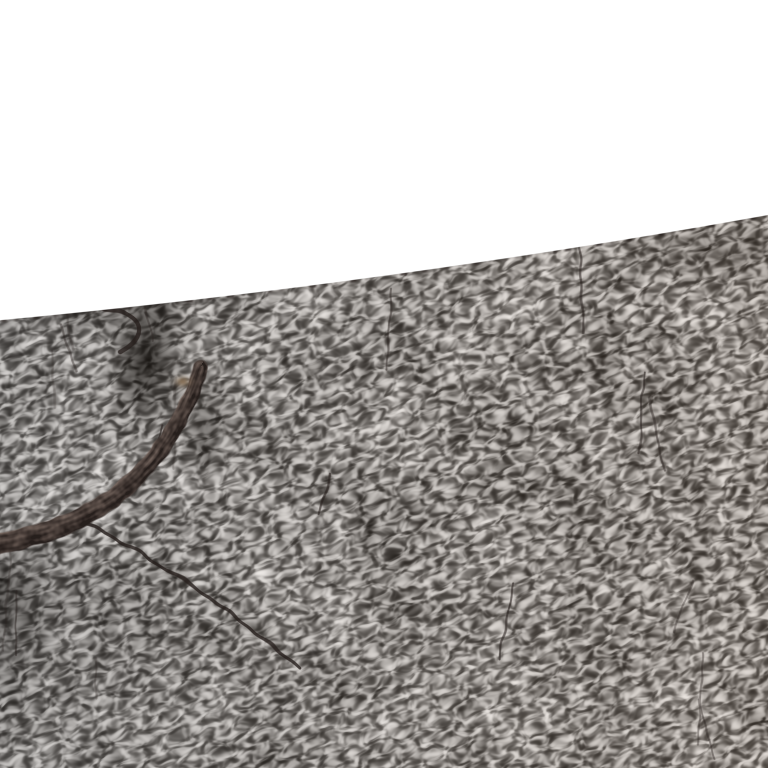
Reproduce this texture procedurally as a WebGL 1 fragment shader.

```glsl
precision highp float;
// A rough grey plaster wall under a white sky, with a curved bare branch and thin twigs.
// The plaster is warped, stretched gradient noise; branch and twigs are distances to
// quadratic curves; soft elliptical blobs lay the shadows on the wall.

uniform vec2 u_resolution;

const float TAU = 6.2831853;
const vec3 SKY = vec3(1.0);
const vec3 WALL_TINT = vec3(0.012, -0.008, -0.026);
const vec3 BARK_DARK = vec3(0.15, 0.12, 0.11);
const vec3 BARK_LIGHT = vec3(0.46, 0.40, 0.37);
const vec3 CUT_WOOD = vec3(0.52, 0.42, 0.31);

float hash(vec2 p) {
  return fract(sin(dot(p, vec2(127.1, 311.7))) * 43758.5453);
}

float cornerSlope(vec2 cell, vec2 offset) {
  float angle = TAU * hash(cell);
  return dot(vec2(cos(angle), sin(angle)), offset);
}

// Gradient noise, centred on zero
float noise(vec2 p) {
  vec2 i = floor(p), f = fract(p);
  vec2 w = f * f * f * (f * (f * 6.0 - 15.0) + 10.0);
  vec2 e = vec2(1.0, 0.0);
  float low = mix(cornerSlope(i, f), cornerSlope(i + e, f - e), w.x);
  float high = mix(cornerSlope(i + e.yx, f - e.yx), cornerSlope(i + 1.0, f - 1.0), w.x);
  return mix(low, high, w.y);
}

float blob(vec2 p, vec2 centre, vec2 radius) {
  vec2 d = (p - centre) / radius;
  return exp(-dot(d, d));
}

// Distance to a segment, position along it, and signed side
vec3 segment(vec2 p, vec2 a, vec2 b) {
  vec2 ab = b - a, ap = p - a;
  float t = clamp(dot(ap, ab) / dot(ab, ab), 0.0, 1.0);
  return vec3(length(ap - ab * t), t, sign(ab.x * ap.y - ab.y * ap.x));
}

// The same three values for a quadratic curve, walked in short chords
vec3 curve(vec2 p, vec2 a, vec2 b, vec2 c) {
  const float STEPS = 16.0;
  vec3 nearest = vec3(9.0, 0.0, 1.0);
  vec2 last = a;
  for (float i = 1.0; i <= STEPS; i++) {
    float t = i / STEPS;
    vec2 next = mix(mix(a, b, t), mix(b, c, t), t);
    vec3 s = segment(p, last, next);
    if (s.x < nearest.x) nearest = vec3(s.x, (i - 1.0 + s.y) / STEPS, s.z);
    last = next;
  }
  return nearest;
}

float cover(float dist, float radius, float blur) {
  return 1.0 - smoothstep(radius - blur, radius + blur, dist);
}

// Worm-like plaster relief, its ridges tilted up to the right
float plaster(vec2 p, float tilt) {
  vec2 along = vec2(cos(tilt), sin(tilt));
  vec2 q = vec2(dot(p, along), dot(p, vec2(-along.y, along.x))) * vec2(72.0, 118.0);
  q += 0.75 * vec2(noise(q * 0.6 + 31.0), noise(q * 0.6 + 77.0));
  float relief = noise(q) + 0.45 * noise(q * 1.8 + 13.0);
  return relief / sqrt(1.0 + 4.0 * relief * relief);
}

float wallShadow(vec2 p) {
  float s = 0.62 * blob(p, vec2(0.19, 0.535), vec2(0.035, 0.065));
  s += 0.36 * blob(p, vec2(0.268, 0.435), vec2(0.02, 0.05));
  s += 0.40 * blob(p, vec2(0.0, 0.21), vec2(0.055, 0.06));
  s += 0.22 * blob(p, vec2(0.1, 0.6), vec2(0.11, 0.025));
  s += 0.18 * blob(p, vec2(0.93, 0.67), vec2(0.1, 0.025));
  return s + 0.10 * blob(p, vec2(0.05, 0.12), vec2(0.25, 0.2));
}

// Scattered, nearly upright twigs and cracks
float scatteredTwigs(vec2 p, float blur) {
  float ink = 0.0;
  for (float i = 1.0; i <= 18.0; i++) {
    float pick = hash(vec2(i, 2.0));
    vec2 root = vec2(pick * sqrt(pick), 0.58 * hash(vec2(i, 5.0)));
    vec2 reach = vec2(0.05 * (hash(vec2(i, 8.0)) - 0.5), 0.04 + 0.09 * hash(vec2(i, 11.0)));
    vec2 bent = p + vec2(0.004 * noise(p * 40.0 + i), 0.0);
    float strength = 0.2 + 0.45 * hash(vec2(i, 14.0));
    ink = max(ink, strength * cover(segment(bent, root, root + reach).x, 0.0014, blur));
  }
  return ink;
}

void main() {
  vec2 p = gl_FragCoord.xy / u_resolution;
  float blur = 0.8 / u_resolution.y;

  // Plaster wall with broad stains and shadows
  float stain = 0.09 * noise(p * 7.0) + 0.13 * noise(p * 26.0 + 5.0);
  float tone = (0.525 + stain + 0.72 * plaster(p, 0.36)) * (1.0 - wallShadow(p));
  vec3 color = vec3(tone) + WALL_TINT * mix(0.5, 1.2, p.x);

  // Twigs, the long one trailing down from the branch
  color = mix(color, BARK_DARK, scatteredTwigs(p, blur));
  vec2 bent = p + 0.004 * noise(p * 35.0);
  vec3 trail = curve(bent, vec2(0.11, 0.32), vec2(0.22, 0.27), vec2(0.39, 0.13));
  vec3 hook = curve(bent, vec2(0.13, 0.6), vec2(0.22, 0.58), vec2(0.155, 0.54));
  color = mix(color, BARK_DARK, 0.8 * cover(trail.x, 0.0022, blur));
  color = mix(color, BARK_DARK, 0.8 * cover(hook.x, 0.003, blur));

  // Branch with streaked bark, lit from above and ending in a pale cut
  vec3 branch = curve(p, vec2(-0.02, 0.29), vec2(0.195, 0.315), vec2(0.262, 0.522));
  float radius = mix(0.0145, 0.0095, branch.y) + 0.003 * noise(p * 60.0);
  float across = branch.x * branch.z / radius;
  float streak = noise(vec2(branch.y * 16.0, across * 2.6)) + 0.5 * noise(p * 150.0);
  float light = clamp(0.36 + 0.28 * across + 0.65 * streak, 0.0, 1.0);
  vec3 bark = mix(BARK_DARK, BARK_LIGHT, light);
  color = mix(color, bark, cover(branch.x, radius, 1.5 * blur));
  color = mix(color, CUT_WOOD, 0.8 * blob(p, vec2(0.238, 0.503), vec2(0.009, 0.006)));

  // Sky above the gently curved wall top, which has a broken dark rim
  float depth = 0.583 + p.x * (0.0945 + 0.0425 * p.x) - p.y;
  float rim = smoothstep(-0.1, 0.35, noise(vec2(p.x * 75.0, 3.0))) * cover(depth, 0.003, 0.002);
  color = mix(color, BARK_DARK, 0.75 * rim);
  color = mix(SKY, color, smoothstep(-blur, blur, depth));
  gl_FragColor = vec4(clamp(color, 0.0, 1.0), 1.0);
}
```
